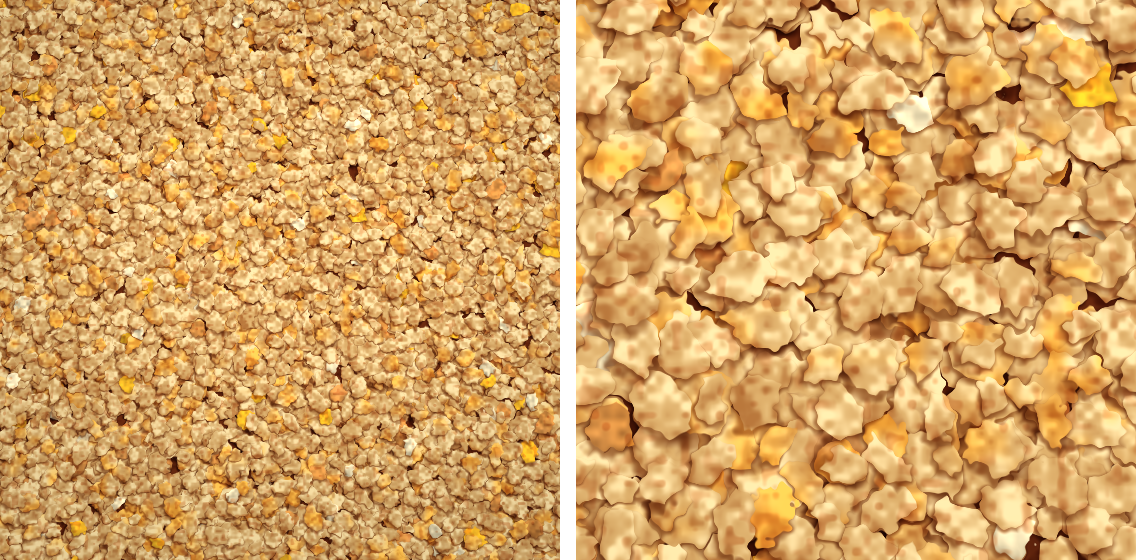
Left, the full canvas; right, a detail of the centre.
Write a WebGL 1 fragment shader that draws this texture.

```glsl
precision highp float;
// A bed of crushed grain: layers of ragged, faceted crumbs painted from the
// bottom up. Each crumb is an irregular polygon in a jittered grid cell, lit
// from the upper right, and it drops a soft shadow on the crumbs below it.

uniform vec2 u_resolution;

const int LAYERS = 6;
const int SIDES = 7;
const float TAU = 6.28319;
const vec2 LIGHT = vec2(0.5, 0.866);

const vec3 GAP = vec3(0.40, 0.16, 0.06);
const vec3 BROWN = vec3(0.68, 0.44, 0.22);
const vec3 TAN = vec3(0.82, 0.65, 0.40);
const vec3 PALE = vec3(0.98, 0.88, 0.65);
const vec3 KERNEL = vec3(1.00, 0.75, 0.16);
const vec3 STARCH = vec3(1.00, 0.93, 0.75);
const vec3 RUST = vec3(0.85, 0.55, 0.27);

float hash(vec2 p) {
  return fract(sin(dot(p, vec2(127.1, 311.7))) * 43758.5453);
}

vec2 hash2(vec2 p) {
  return vec2(hash(p), hash(p + 37.3));
}

float noise(vec2 p) {
  vec2 i = floor(p);
  vec2 f = fract(p);
  f = f * f * (3.0 - 2.0 * f);
  float low = mix(hash(i), hash(i + vec2(1.0, 0.0)), f.x);
  float high = mix(hash(i + vec2(0.0, 1.0)), hash(i + vec2(1.0, 1.0)), f.x);
  return mix(low, high, f.y);
}

vec2 rotate(vec2 p, float angle) {
  float c = cos(angle);
  float s = sin(angle);
  return vec2(c * p.x - s * p.y, s * p.x + c * p.y);
}

// Irregular convex outline: about 0 at the middle, 1 on the rim.
float crumbShape(vec2 q, vec2 id) {
  float d = 0.0;
  for (int i = 0; i < SIDES; i++) {
    float k = float(i);
    float h = hash(id + k * 5.17);
    float angle = TAU * (k + 0.7 * h) / float(SIDES);
    float reach = mix(0.72, 1.08, fract(h * 17.0));
    d = max(d, dot(q, vec2(cos(angle), sin(angle))) / reach);
  }
  return mix(d, length(q), 0.15);
}

// Tone 0..1 from shaded husk to lit flour.
vec3 huskRamp(float t) {
  vec3 c = mix(BROWN, TAN, smoothstep(0.0, 0.5, t));
  return mix(c, PALE, smoothstep(0.45, 1.0, t));
}

// Kind picks the sort of crumb; stain spreads ochre over parts of the husk.
vec3 crumbColor(float kind, float tone, float stain) {
  vec3 husk = huskRamp(tone);
  float ochre = smoothstep(0.62, 1.15, kind + 0.55 * (stain - 0.4));
  vec3 c = mix(husk, husk * vec3(1.07, 0.91, 0.50), ochre);
  float gain = 0.64 + 0.5 * tone;
  c = mix(c, RUST * gain, 0.8 * step(0.935, kind));
  c = mix(c, STARCH * gain, step(0.955, kind));
  return mix(c, KERNEL * gain, step(0.975, kind));
}

// Paints one layer of crumbs; p is in cells, pixel is the pixel size in cells.
vec3 paintLayer(vec3 under, vec2 p, float seed, float mottle, float stain, float pixel) {
  vec3 color = under;
  vec2 cell = floor(p);
  vec2 light = rotate(LIGHT, 0.9 * (seed - 1.0));
  for (int y = -1; y <= 1; y++) {
    for (int x = -1; x <= 1; x++) {
      vec2 home = cell + vec2(float(x), float(y));
      vec2 id = home + seed * 19.7;
      vec2 v = p - home - mix(vec2(0.15), vec2(0.85), hash2(id));
      float radius = mix(0.27, 0.56, hash(id + 7.9));
      float stretch = mix(1.0, 1.45, hash(id + 3.1));
      vec2 q = rotate(v / radius, TAU * hash(id + 11.3));
      q *= vec2(1.0 / stretch, sqrt(stretch));
      if (dot(q, q) < 3.0) {
        float d = crumbShape(q, id);
        float facing = dot(v / (length(v) + 0.001), light);
        float shadow = 1.0 - smoothstep(0.85, 1.26, d + 0.22 * facing);
        color *= mix(vec3(1.0), vec3(0.66, 0.50, 0.38), shadow);

        // A tilted top, a lit or shaded rim, and a rough skin.
        float rim = smoothstep(0.45, 1.0, d);
        float tilt = dot(q, hash2(id + 51.7) - 0.5);
        float tone = 0.62 + 0.28 * (hash(id + 23.7) - 0.5) + 1.15 * (mottle - 0.5);
        tone += 0.22 * facing * rim + 0.22 * tilt - 0.06 * smoothstep(0.8, 1.0, d);
        vec3 body = crumbColor(hash(id + 31.1), clamp(tone, 0.0, 1.0), stain);
        float edge = 0.8 * pixel / radius;
        color = mix(color, body, 1.0 - smoothstep(1.0 - edge, 1.0 + edge, d));
      }
    }
  }
  return color;
}

void main() {
  vec2 uv = gl_FragCoord.xy / u_resolution;
  // Crumbs look slightly larger toward the near, lower side.
  vec2 p = vec2((uv.x - 0.5) * (0.92 + 0.16 * uv.y), uv.y * (0.92 + 0.08 * uv.y));

  // Ragged outlines and a floury, stained surface.
  vec2 ragged = 0.6 * (vec2(noise(p * 100.0), noise(p * 100.0 + 41.0)) - 0.5);
  ragged += 0.6 * (vec2(noise(p * 210.0 + 9.0), noise(p * 210.0 + 67.0)) - 0.5);
  float mottle = 0.45 * noise(p * 80.0 + 13.0) + 0.55 * noise(p * 190.0 + 29.0);
  float stain = noise(p * 60.0 + 83.0);
  float fleck = smoothstep(0.6, 0.9, noise(p * 150.0 + 53.0));

  vec3 color = GAP;
  for (int i = 0; i < LAYERS; i++) {
    float k = float(i);
    float cells = 22.0 + 1.8 * k;
    vec2 grid = rotate(p + 0.008 * ragged, 0.9 * k) * cells + 3.7 * k;
    color = paintLayer(color, grid, k + 1.0, mottle, stain, cells / u_resolution.y);
  }
  color *= mix(vec3(1.0), vec3(0.92, 0.79, 0.70), fleck);

  // Lamp glow in the middle, falling off to the lower corners.
  float falloff = length((uv - vec2(0.55, 0.58)) * vec2(0.85, 1.0));
  color *= mix(1.08, 0.92, smoothstep(0.1, 0.75, falloff));
  gl_FragColor = vec4(clamp(color, 0.0, 1.0), 1.0);
}
```
